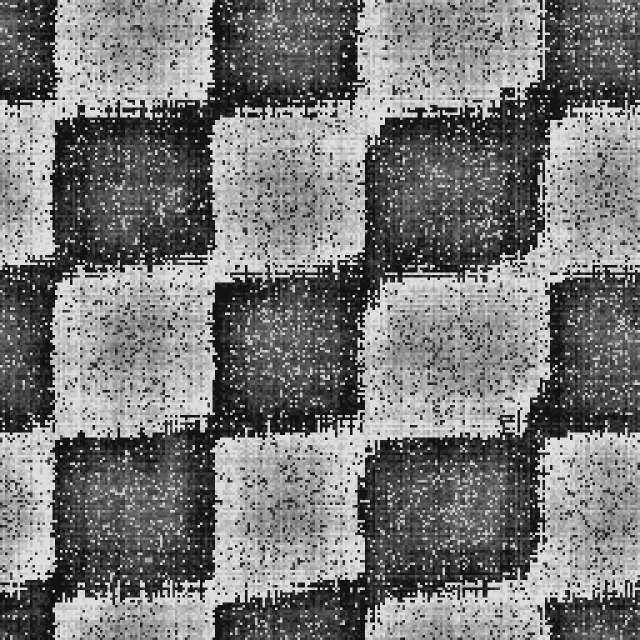
Write a Shadertoy shader that draws this pattern.

```glsl
// Worn four by four grey checkerboard with frayed, woven, blocky edges.

const float BLOCKS = 256.0; // weave threads across the canvas

float hash(vec2 p) {
    vec3 q = fract(p.xyx * vec3(0.1031, 0.1030, 0.0973));
    q += dot(q, q.yzx + 33.33);
    return fract((q.x + q.y) * q.z);
}

float signedHash(vec2 p) { return 2.0 * hash(p) - 1.0; }

float valueNoise(vec2 p) {
    vec2 i = floor(p), f = fract(p);
    f = f * f * (3.0 - 2.0 * f);
    return mix(mix(hash(i), hash(i + vec2(1, 0)), f.x),
               mix(hash(i + vec2(0, 1)), hash(i + vec2(1, 1)), f.x), f.y);
}

// Mostly small offsets with a few long spikes
float spike(vec2 p) {
    float h = signedHash(p);
    return h * h * h;
}

float wovenCheck(vec2 uv) {
    vec2 thread = floor(uv * BLOCKS);
    vec2 p = (thread + 0.5) / BLOCKS;

    // The third column is wider and more frayed
    float worn = exp(-pow((p.x - 0.7) / 0.14, 2.0));
    float fray = 1.0 + 1.6 * exp(-pow((p.x - 0.71) / 0.17, 2.0));
    vec2 board = p;
    board.x += 0.43 * (0.72 - p.x) * worn;

    // Whole threads slip along and across the seams
    float column = signedHash(vec2(thread.x, 401.0));
    float row = signedHash(vec2(733.0, thread.y));
    float grain = spike(thread + 91.0);
    board.x += fray * (0.006 * column + 0.006 * spike(vec2(57.0, thread.y)) + 0.005 * grain);
    board.y += 0.011 * row + 0.018 * spike(vec2(thread.x, 19.0)) + 0.007 * grain;
    board += 0.016 * (vec2(valueNoise(p * 14.0), valueNoise(p * 14.0 + 40.0)) - 0.5);

    // Each column bends its rows upward to the right
    vec2 cell = (board - vec2(0.085, 0.078)) * 4.0;
    float columnId = floor(cell.x);
    float across = 2.0 * fract(cell.x) - 1.0;
    float bend = columnId == 2.0 ? 0.28 : 0.09;
    cell.y -= bend * across * across * across;

    vec2 local = 2.0 * fract(cell) - 1.0;
    float side = mod(columnId + floor(cell.y), 2.0) * 2.0 - 1.0;

    // Contrast fades toward the middle of every square
    vec2 inside = 1.0 - local * local;
    float rim = 1.0 - inside.x * inside.y;
    float tone = 0.47 + side * (0.10 + 0.30 * rim);

    // Threads, cloudy wear and grain
    tone += 0.055 * (signedHash(vec2(thread.x, 7.0)) + signedHash(vec2(3.0, thread.y)));
    tone += 0.14 * (valueNoise(p * 22.0 + 8.0) - 0.5);
    tone += 0.09 * signedHash(thread + 211.0);

    // Opposite-toned specks gather in the worn middles
    float clump = valueNoise(p * 60.0 + 5.0);
    float density = 0.03 + 0.28 * (1.0 - rim) * clump;
    if (hash(thread + 517.0) < density)
        tone = 0.47 - side * (0.14 + 0.24 * hash(thread + 29.0));

    return clamp(tone, 0.07, 0.87);
}

void mainImage(out vec4 fragColor, in vec2 fragCoord) {
    // Average four samples to smooth the block edges
    float tone = 0.0;
    for (int i = 0; i < 4; i++) {
        vec2 offset = vec2(i % 2, i / 2) * 0.5 - 0.25;
        tone += wovenCheck((fragCoord + offset) / iResolution.xy) * 0.25;
    }
    fragColor = vec4(vec3(tone), 1.0);
}
```
